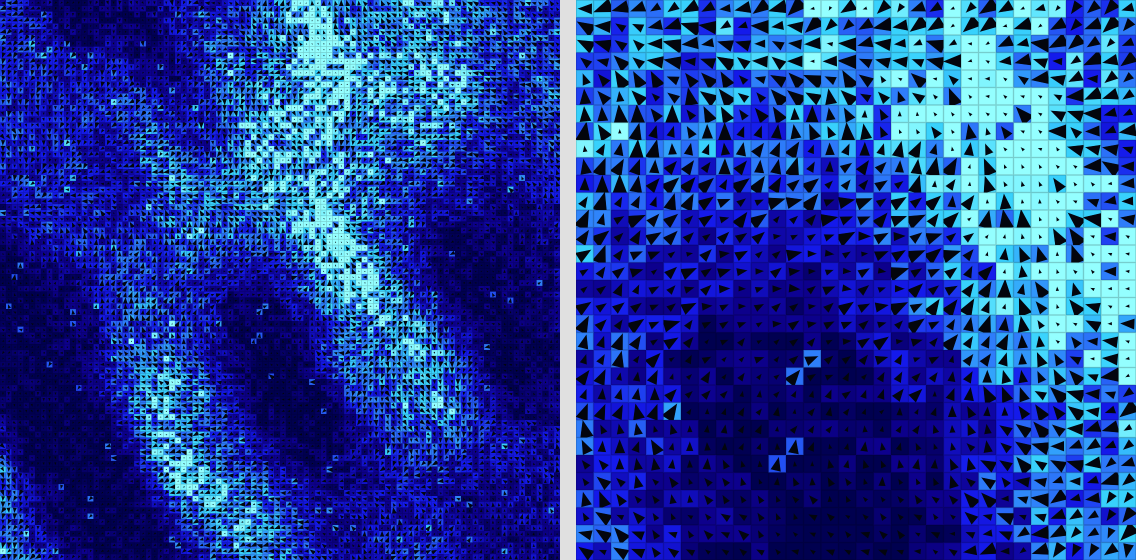
Left, the full canvas; right, a detail of the centre.
Reproduce this pattern procedurally as a Shadertoy shader.

```glsl
const float CELLS = 96.0;
const vec3 NAVY   = vec3(0.00, 0.00, 0.31);
const vec3 INDIGO = vec3(0.05, 0.00, 0.55);
const vec3 BLUE   = vec3(0.08, 0.10, 0.92);
const vec3 AZURE  = vec3(0.18, 0.49, 0.98);
const vec3 CYAN   = vec3(0.22, 0.82, 0.99);
const vec3 PALE   = vec3(0.58, 1.00, 1.00);
const vec3 INK    = vec3(0.01, 0.02, 0.05);

float hash(vec2 p, float seed) {
    vec3 q = fract(vec3(p.xyx + seed) * 0.1031);
    q += dot(q, q.yzx + 33.33);
    return fract((q.x + q.y) * q.z);
}

float valueNoise(vec2 p, float seed) {
    vec2 i = floor(p), f = fract(p);
    f = f * f * (3.0 - 2.0 * f);
    float low  = mix(hash(i, seed), hash(i + vec2(1, 0), seed), f.x);
    float high = mix(hash(i + vec2(0, 1), seed), hash(i + 1.0, seed), f.x);
    return mix(low, high, f.y);
}

// Broad clouds stretched along a steep falling diagonal
float cloudLevel(vec2 p) {
    vec2 along = vec2(0.50, -0.866);
    vec2 q = vec2(dot(p, along) * 2.7, dot(p, vec2(-along.y, along.x)) * 5.0) + 20.0;
    float broad = 0.70 * valueNoise(q, 3.7)
                + 0.22 * valueNoise(q * 2.3, 11.3)
                + 0.08 * valueNoise(p * 24.0, 19.1);
    float b = clamp((broad - 0.25) / 0.58, 0.0, 1.2);
    return 0.11 + 0.80 * b * b;
}

// Cloud level with grain and rare sparks, constant inside a cell
float cellValue(vec2 cell) {
    float grain = mix(0.50, 1.45, hash(cell, 41.0));
    float spark = 0.40 * step(0.982, hash(cell, 67.0));
    return cloudLevel((cell + 0.5) / CELLS) * grain + spark;
}

vec3 ramp(float v) {
    vec3 c = mix(NAVY, INDIGO, smoothstep(0.09, 0.20, v));
    c = mix(c, BLUE,  smoothstep(0.20, 0.37, v));
    c = mix(c, AZURE, smoothstep(0.37, 0.58, v));
    c = mix(c, CYAN,  smoothstep(0.58, 0.78, v));
    return mix(c, PALE, smoothstep(0.85, 1.05, v));
}

// Distance to an isosceles arrowhead pointing along +x
float arrowhead(vec2 p, float len, float slope) {
    float side = dot(vec2(p.x - 0.5 * len, abs(p.y)), normalize(vec2(slope, 1.0)));
    return max(side, -p.x - 0.5 * len);
}

float arrowAngle(vec2 cell) {
    float flow = valueNoise(cell / CELLS * 4.0, 83.0) - 0.5;
    return 2.5 + 6.0 * flow + 0.9 * (hash(cell, 97.0) - 0.5);
}

// Arrows grow with the value and shrink to dots in the palest cells
float arrowLength(vec2 cell, float v) {
    float len = mix(0.42, 0.92, smoothstep(0.10, 0.50, v));
    len *= mix(0.65, 1.25, hash(cell, 113.0));
    return mix(len, 0.24, smoothstep(0.88, 1.02, v));
}

vec3 arrowGrid(vec2 p, float blur) {
    vec2 cell = floor(p), local = fract(p) - 0.5;
    float v = cellValue(cell);
    vec3 color = ramp(v);

    // Faint seams between cells
    float edge = 0.5 - max(abs(local.x), abs(local.y));
    color *= mix(0.78, 1.0, smoothstep(0.0, 0.05 + blur, edge));

    float a = arrowAngle(cell);
    vec2 turned = mat2(cos(a), -sin(a), sin(a), cos(a)) * local;
    float d = arrowhead(turned, arrowLength(cell, v), 0.38);
    return mix(INK, color, smoothstep(-blur, blur, d));
}

void mainImage(out vec4 fragColor, in vec2 fragCoord) {
    float scale = CELLS / min(iResolution.x, iResolution.y);
    vec3 sum = vec3(0.0);

    // Four samples per pixel soften the cell borders
    for (int i = 0; i < 4; i++) {
        vec2 offset = vec2(i % 2, i / 2) * 0.5 - 0.25;
        sum += arrowGrid((fragCoord + offset) * scale, 0.3 * scale);
    }
    fragColor = vec4(sum * 0.25, 1.0);
}
```
